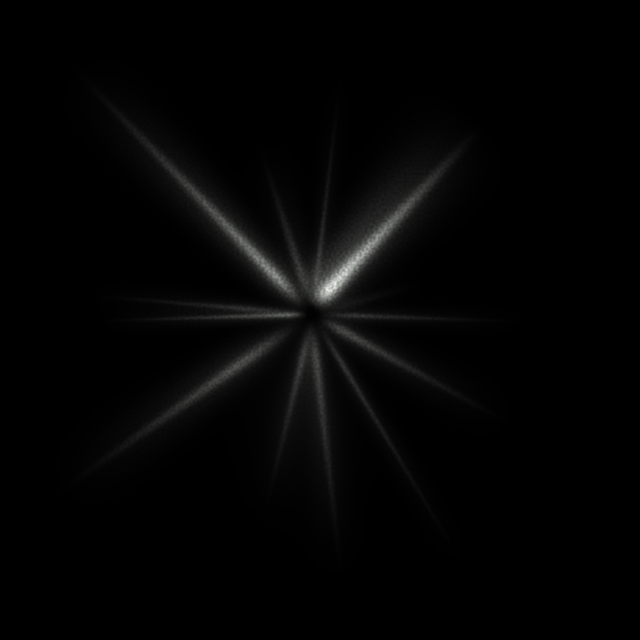
This background is drawn by a Shadertoy shader. Its source:

```glsl
const int RAYS = 13;

// Per-ray shape, counter-clockwise from the right
const float ANGLE[RAYS] = float[](15.5, 48.0, 83.2, 107.3, 134.1, 175.2, 181.8, 215.0, 256.6, 276.3, 301.0, 331.0, 358.0);
const float REACH[RAYS] = float[](0.19, 0.40, 0.38, 0.28, 0.54, 0.36, 0.34, 0.49, 0.32, 0.42, 0.47, 0.36, 0.34);
const float WIDTH[RAYS] = float[](0.009, 0.0135, 0.0045, 0.008, 0.0105, 0.005, 0.004, 0.0105, 0.0065, 0.0075, 0.005, 0.008, 0.0045);
const float GAIN[RAYS] = float[](0.12, 1.0, 0.21, 0.29, 0.62, 0.25, 0.36, 0.46, 0.28, 0.30, 0.22, 0.32, 0.23);
const float ONSET[RAYS] = float[](0.07, 0.05, 0.11, 0.08, 0.09, 0.12, 0.04, 0.16, 0.08, 0.08, 0.10, 0.06, 0.08);
const float SKEW[RAYS] = float[](0.0, 1.2, 0.0, -0.8, 0.0, 0.0, 0.0, -0.3, 0.4, -0.6, 0.0, 0.0, 0.0);

vec2 gradient(vec2 cell) {
    float h = fract(sin(dot(cell, vec2(127.1, 311.7))) * 43758.5);
    return vec2(cos(6.2832 * h), sin(6.2832 * h));
}

float gradientNoise(vec2 p) {
    vec2 i = floor(p), f = fract(p);
    vec2 u = f * f * (3.0 - 2.0 * f);
    float low = mix(dot(gradient(i), f),
                    dot(gradient(i + vec2(1, 0)), f - vec2(1, 0)), u.x);
    float high = mix(dot(gradient(i + vec2(0, 1)), f - vec2(0, 1)),
                     dot(gradient(i + vec2(1, 1)), f - vec2(1, 1)), u.x);
    return mix(low, high, u.y);
}

float bell(float x) {
    return exp(-x * x);
}

// Tapered core with a wider halo, dark at the hub and fading at the tip
float beam(vec2 p, int i) {
    float a = radians(ANGLE[i]);
    vec2 axis = vec2(cos(a), sin(a));
    float along = dot(p, axis);
    float across = dot(p, vec2(-axis.y, axis.x));
    float t = clamp(along / REACH[i], 0.0, 1.0);
    float w = WIDTH[i];
    float core = bell((across - 0.4 * SKEW[i] * w * (1.0 - t)) / (w * (1.0 - 0.5 * t)));
    float halo = bell((across - SKEW[i] * w) / (w * (1.8 + 3.0 * t)));
    float start = smoothstep(0.005, ONSET[i], along);
    return GAIN[i] * start * (0.74 * core * pow(1.0 - t, 1.45) + 0.32 * halo * pow(1.0 - t, 1.3));
}

void mainImage(out vec4 fragColor, in vec2 fragCoord) {
    vec2 uv = (fragCoord - 0.5 * iResolution.xy) / iResolution.y + 0.5;
    vec2 p = uv - vec2(0.488, 0.509);

    float light = 0.0;
    for (int i = 0; i < RAYS; i++) light += beam(p, i);

    // Fine grain in the lit areas
    light *= 1.0 + 0.35 * gradientNoise(uv * 230.0);

    // Faint haze below the hub
    light += 0.025 * bell(length((p - vec2(-0.01, -0.14)) / vec2(0.08, 0.13)));

    fragColor = vec4(light * vec3(0.98, 1.0, 0.97), 1.0);
}
```
